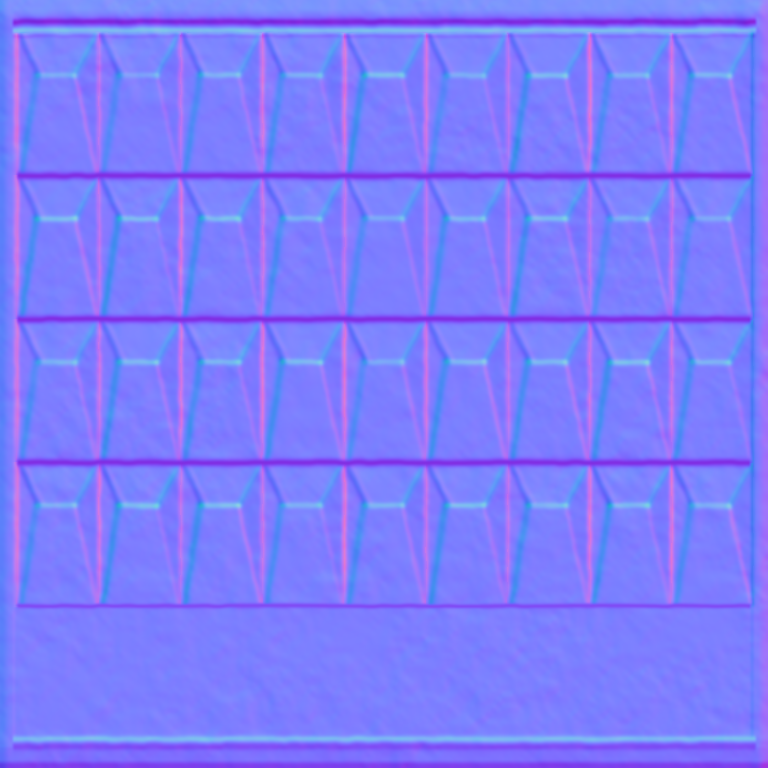
This texture map is drawn by a WebGL 2 fragment shader. Its source:

```glsl
#version 300 es
precision highp float;
// Tangent-space normal map of a panel with nine by four tapered studs, a plain base strip and a frame.
uniform vec2 u_resolution;
out vec4 fragColor;

float hash(vec2 p) {
  p = fract(p * vec2(0.1031, 0.1173));
  p += dot(p, p.yx + 33.33);
  return fract((p.x + p.y) * p.x * 37.7);
}

float noise(vec2 p) {
  vec2 i = floor(p), f = fract(p);
  f = f * f * f * (f * (f * 6.0 - 15.0) + 10.0);
  return mix(mix(hash(i), hash(i + vec2(1, 0)), f.x),
             mix(hash(i + vec2(0, 1)), hash(i + vec2(1, 1)), f.x), f.y);
}

float roughHeight(vec2 p) {
  return noise(p * 38.0) + 0.5 * noise(p * 75.0 + 17.0) + 0.22 * noise(p * 140.0 + 51.0);
}

float line(float d, float width) {
  return exp(-d * d / (width * width));
}

float segment(vec2 p, vec2 a, vec2 b) {
  vec2 ab = b - a;
  return length(p - a - ab * clamp(dot(p - a, ab) / dot(ab, ab), 0.0, 1.0));
}

float band(float x, float lo, float hi, float blur) {
  return smoothstep(lo - blur, lo + blur, x) - smoothstep(hi - blur, hi + blur, x);
}

// Slope of one stud; q runs from 0 to 1 inside its cell.
vec2 studSlope(vec2 q, vec2 size, vec2 id) {
  float wear = hash(id + 7.0);
  vec2 p = q * size;
  vec2 lowL = vec2(0.05, 0.02) * size, lowR = vec2(0.97, 0.03) * size;
  vec2 topL = vec2(0.03, 0.98) * size, topR = vec2(0.97, 0.98) * size;
  vec2 ledgeL = vec2(0.26, 0.7) * size, ledgeR = vec2(0.71, 0.7) * size;

  // Broad facets around the front face
  float rise = (1.0 - q.y) / 0.3;
  float leftX = min(0.03 + 0.33 * q.y, 0.26 * rise);
  float rightX = max(0.97 - 0.37 * q.y, 1.0 - 0.29 * rise);
  float left = 1.0 - smoothstep(-0.03, 0.03, q.x - leftX);
  float right = smoothstep(-0.03, 0.03, q.x - rightX);
  float top = smoothstep(0.69, 0.72, q.y) * (1.0 - left) * (1.0 - right);
  vec2 s = left * vec2(0.07, -0.03) + right * vec2(-0.03, -0.05) + top * vec2(0.0, 0.06);

  // Bevels along the facet borders
  s += vec2(-0.46, 0.12) * line(segment(p, lowL, ledgeL - vec2(0.003, 0.0)), 0.0056) * (0.75 + 0.35 * wear);
  s += vec2(0.3, 0.0) * line(segment(p, lowR, ledgeR), 0.0038) * (0.6 + 0.6 * hash(id + 3.0));
  s += vec2(-0.24, -0.16) * line(segment(p, topL, ledgeL), 0.0046);
  s += vec2(0.14, 0.02) * line(segment(p, topL + vec2(0.007, 0.0), ledgeL + vec2(0.006, 0.004)), 0.004);
  s += vec2(-0.24, 0.18) * line(segment(p, topR, ledgeR), 0.005);
  s += vec2(0.0, 0.4) * line(segment(p, ledgeL, ledgeR), 0.0042) * (0.75 + 0.4 * wear);
  return s;
}

void main() {
  vec2 uv = gl_FragCoord.xy / u_resolution;

  // Rough surface with patchy strength
  vec2 e = vec2(0.004, 0.0);
  vec2 rough = vec2(roughHeight(uv + e.xy) - roughHeight(uv - e.xy),
                    roughHeight(uv + e.yx) - roughHeight(uv - e.yx));
  vec2 slope = vec2(-0.02, -0.01) - rough * (0.07 + 0.12 * noise(uv * 11.0));

  // Stud grid, with slightly worn edges
  vec2 size = vec2(0.1065, 0.1867);
  vec2 worn = uv + 0.0016 * (vec2(noise(uv * 60.0), noise(uv * 60.0 + 31.0)) - 0.5);
  vec2 grid = (worn - vec2(0.0222, 0.2109)) / size;
  vec2 id = floor(grid), q = fract(grid);
  float inside = band(grid.x, 0.0, 9.0, 0.02) * band(grid.y, 0.0, 4.0, 0.01);
  slope += inside * studSlope(q, size, id);

  // Vertical seams: pink between studs, blue at the right end
  float column = floor(grid.x + 0.5);
  float across = (grid.x - column) * size.x;
  float seam = line(across, 0.0038) * band(grid.y, 0.0, 4.0, 0.02)
             * step(-0.5, column) * step(column, 9.5);
  float pink = (0.4 + 0.3 * hash(vec2(column, id.y) + 11.0)) * (0.55 + 0.45 * smoothstep(0.0, 0.35, q.y));
  slope += seam * (column > 8.5 ? vec2(-0.22, 0.0) : vec2(pink, -0.03));

  // Horizontal seams: deep between rows, thin under the last row
  float row = floor(grid.y + 0.5);
  float groove = line((grid.y - row) * size.y, row < 0.5 ? 0.0033 : 0.0052)
               * band(grid.x, 0.0, 8.97, 0.03) * step(-0.5, row) * step(row, 3.5);
  slope = mix(slope, vec2(0.0, row < 0.5 ? -0.42 : -0.66), groove * 0.95);

  // Top and bottom rails
  float rail = band(worn.x, 0.017, 0.984, 0.003);
  slope.y += rail * (0.48 * line(worn.y - 0.9605, 0.0042) - 0.66 * line(worn.y - 0.9716, 0.0052)
                   - 0.16 * line(worn.y - 0.953, 0.003));
  slope.y += rail * (0.46 * line(worn.y - 0.0378, 0.0045) - 0.36 * line(worn.y - 0.0285, 0.005));

  // Outer frame
  slope.y += 0.17 * smoothstep(0.978, 0.99, uv.y);
  slope.y -= 0.1 * (1.0 - smoothstep(0.024, 0.03, uv.y)) + 0.4 * (1.0 - smoothstep(0.003, 0.012, uv.y));
  slope.x -= 0.26 * (1.0 - smoothstep(0.002, 0.014, uv.x));
  slope += vec2(0.26, -0.1) * smoothstep(0.985, 0.997, uv.x);
  float sides = band(uv.y, 0.04, 0.96, 0.005);
  slope.x += sides * (0.1 * line(uv.x - 0.018, 0.003) - 0.16 * line(uv.x - 0.9795, 0.003));

  // Pack the unit normal as a colour
  slope = clamp(slope, -0.75, 0.75);
  vec3 normal = vec3(slope, sqrt(max(1.0 - dot(slope, slope), 0.04)));
  fragColor = vec4(normal * 0.5 + 0.5, 1.0);
}
```
